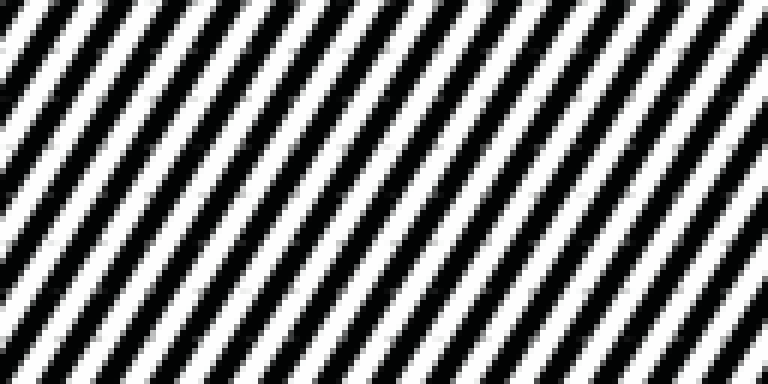
A Shadertoy shader for this pattern:

```glsl
const float ROWS = 64.0;          // mosaic cells down the canvas
const float BLOCK = 8.0;          // cells between worn spots
const float PITCH = 0.1439;       // stripe spacing along x, in canvas heights
const float LEAN = 0.621;         // sideways shift per unit of height
const float OFFSET = 0.0328;      // first dark stripe along the top edge
const float DARK_SHARE = 0.507;   // part of each repeat that is dark
const vec3 INK = vec3(0.008, 0.011, 0.011);
const vec3 PAPER = vec3(0.995, 0.998, 0.996);

// Signed distance to the nearest dark stripe, negative inside
float stripeDistance(vec2 p, float pitch, float lean, float offset, float share) {
    float along = (p.x + lean * p.y - offset) / pitch;
    float fromCentre = abs(fract(along + 0.5) - 0.5);
    return (fromCentre - 0.5 * share) * pitch / length(vec2(1.0, lean));
}

// One where a short worn spot sits at the corner of a block of cells
float wornSpot(vec2 cell, float blockSize) {
    vec2 local = mod(cell, blockSize);
    return step(local.x, 1.5) * step(local.y, 0.5);
}

void mainImage(out vec4 fragColor, in vec2 fragCoord) {
    // Canvas heights, measured from the upper left
    vec2 p = vec2(fragCoord.x, iResolution.y - fragCoord.y) / iResolution.y;

    // Coarse mosaic
    vec2 cell = floor(p * ROWS);
    vec2 cellCentre = (cell + 0.5) / ROWS;

    // Stripes with soft edges, softer still at the worn spots
    float d = stripeDistance(cellCentre, PITCH, LEAN, OFFSET, DARK_SHARE);
    float softness = mix(0.7, 2.1, wornSpot(cell, BLOCK)) / ROWS;
    float light = smoothstep(-softness, softness, d);

    fragColor = vec4(mix(INK, PAPER, light), 1.0);
}
```
